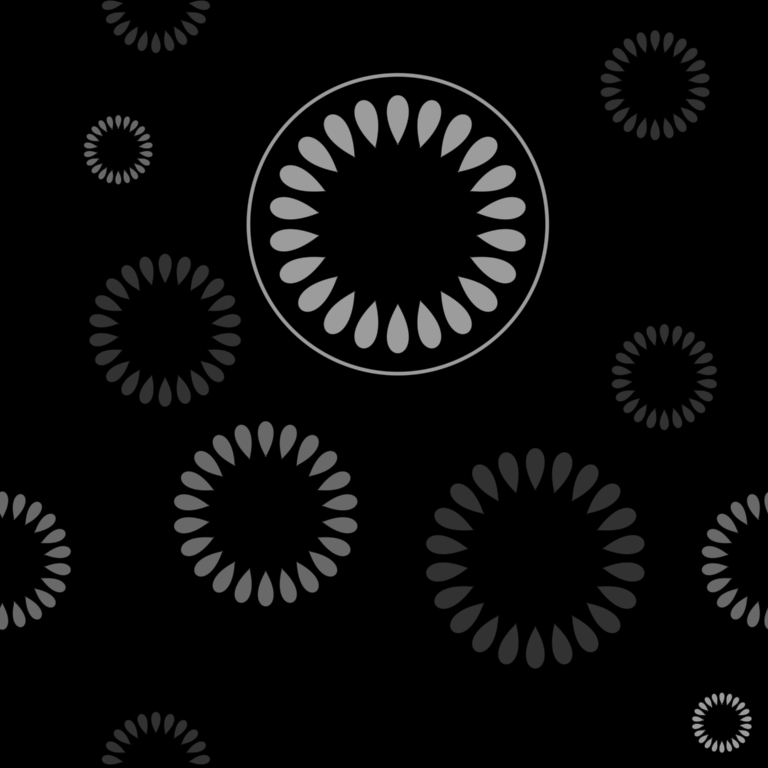
Write a three.js fragment shader that draws this pattern.

```glsl
varying vec2 vUv;

const float TAU = 6.2831853;
const float PETALS = 22.0;
const float SOFTNESS = 0.0013;

const float DIM = 0.195;
const float MIDDLE = 0.41;
const float BRIGHT = 0.61;

// Coverage of a shape from its signed distance
float fill(float dist) {
  return 1.0 - smoothstep(-SOFTNESS, SOFTNESS, dist);
}

// Offset from a centre on a canvas that wraps at its borders
vec2 wrappedOffset(vec2 p, vec2 center) {
  return fract(p - center + 0.5) - 0.5;
}

// Fold the plane into equal sectors, the first one pointing up
vec2 foldSectors(vec2 p, float count) {
  float sector = TAU / count;
  float angle = mod(atan(p.x, p.y) + 0.5 * sector, sector) - 0.5 * sector;
  return length(p) * vec2(sin(angle), cos(angle));
}

// Teardrop along y: sharp tip at the origin, round end at the given span
float teardrop(vec2 p, float span, float halfWidth) {
  float k = halfWidth / 0.385;
  float t = max(p.y / span, 0.0);
  float f = p.x * p.x - k * k * t * t * (1.0 - t);
  vec2 slope = vec2(2.0 * p.x, -k * k * t * (2.0 - 3.0 * t) / span);
  return max(f / max(length(slope), 0.0001), -p.y);
}

// Wreath of petals with their tips turned inward
float wreath(vec2 p, vec2 center, float radius, float shade) {
  vec2 q = foldSectors(wrappedOffset(p, center), PETALS) / radius;
  float dist = teardrop(q - vec2(0.0, 0.62), 0.38, 0.085) * radius;
  return shade * fill(dist);
}

// Thin circle
float hoop(vec2 p, vec2 center, float radius, float halfWidth, float shade) {
  float dist = abs(length(wrappedOffset(p, center)) - radius) - halfWidth;
  return shade * fill(dist);
}

void main() {
  vec2 p = vUv;
  vec2 focus = vec2(0.518, 0.708);

  // Framed main wreath
  float tone = wreath(p, focus, 0.168, BRIGHT);
  tone = max(tone, hoop(p, focus, 0.1945, 0.0024, BRIGHT));

  // Dim wreaths
  tone = max(tone, wreath(p, vec2(0.697, 0.273), 0.1435, DIM));
  tone = max(tone, wreath(p, vec2(0.215, 0.570), 0.0995, DIM));
  tone = max(tone, wreath(p, vec2(0.853, 0.889), 0.0715, DIM));
  tone = max(tone, wreath(p, vec2(0.203, 0.002), 0.0710, DIM));
  tone = max(tone, wreath(p, vec2(0.865, 0.509), 0.0690, DIM));

  // Middle wreaths
  tone = max(tone, wreath(p, vec2(0.346, 0.331), 0.1205, MIDDLE));
  tone = max(tone, wreath(p, vec2(0.003, 0.270), 0.0900, MIDDLE));
  tone = max(tone, wreath(p, vec2(0.154, 0.805), 0.0450, MIDDLE));

  // Small bright wreath
  tone = max(tone, wreath(p, vec2(0.940, 0.059), 0.0390, BRIGHT));

  gl_FragColor = vec4(vec3(tone), 1.0);
}
```
